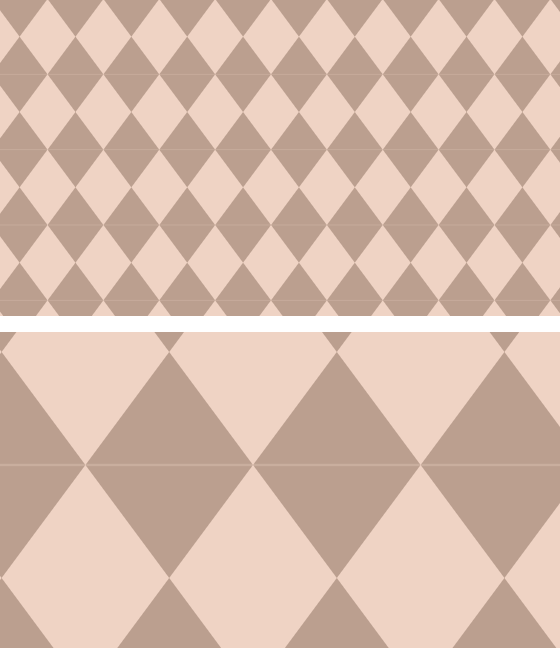
Top, the full canvas; bottom, a detail of the centre.
Reproduce this pattern procedurally as a Shadertoy shader.

```glsl
// Two-tone harlequin diamonds with a faint hairline seam between rows.

// Lengths are fractions of the canvas height.
const vec2 PERIOD = vec2(0.1768, 0.2384);
const vec2 CORNER = vec2(0.6808, 0.5264);   // a point where four diamonds meet
const float SEAM_WIDTH = 0.0024;
const float SEAM_STRENGTH = 0.28;
const vec3 DARK = vec3(0.733, 0.624, 0.561);
const vec3 LIGHT = vec3(0.937, 0.827, 0.769);

// Signed distance to the nearest light diamond edge, positive inside
float diamondDistance(vec2 cell) {
    vec2 fromCentre = abs(fract(cell) - 0.5);
    fromCentre.x = 0.5 - fromCentre.x;
    return (0.5 - fromCentre.x - fromCentre.y) / length(1.0 / PERIOD);
}

// Share of a pixel covered by the seam at the given distance
float seamCoverage(float dist, float pixel) {
    float top = min(dist + 0.5 * SEAM_WIDTH, 0.5 * pixel);
    float bottom = max(dist - 0.5 * SEAM_WIDTH, -0.5 * pixel);
    return max(top - bottom, 0.0) / pixel;
}

void mainImage(out vec4 fragColor, in vec2 fragCoord) {
    float pixel = 1.0 / iResolution.y;
    vec2 cell = (fragCoord * pixel - CORNER) / PERIOD;

    // Seam along the waist of each dark diamond
    float seamDist = abs(fract(cell.y + 0.5) - 0.5) * PERIOD.y;
    float seam = SEAM_STRENGTH * seamCoverage(seamDist, pixel);
    vec3 color = mix(DARK, LIGHT, seam);

    // Light diamonds
    float light = clamp(diamondDistance(cell) / pixel + 0.5, 0.0, 1.0);
    color = mix(color, LIGHT, light);

    fragColor = vec4(color, 1.0);
}
```
